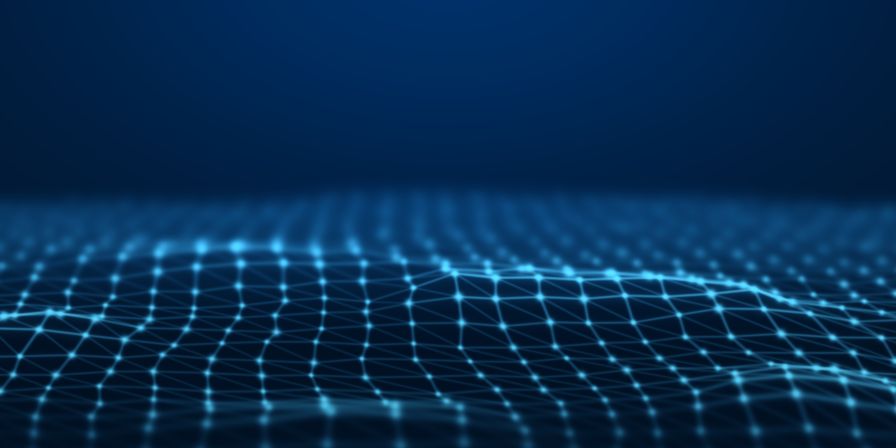
A Shadertoy shader for this background:

```glsl
// Glowing wireframe of rolling waves with depth of field on a deep blue backdrop.

const float ROWS = 21.0;
const float VANISH_X = 0.76;
const vec3 NIGHT = vec3(0.003, 0.085, 0.18);
const vec3 ROYAL = vec3(0.0, 0.19, 0.41);
const vec3 HAZE = vec3(0.022, 0.09, 0.14);
const vec3 AZURE = vec3(0.07, 0.36, 0.54);
const vec3 CYAN = vec3(0.28, 0.42, 0.32);

float hash(vec2 p) {
    return fract(sin(dot(p, vec2(127.1, 311.7))) * 43758.5453);
}

float bell(float x, float center, float width) {
    float d = (x - center) / width;
    return exp(-d * d);
}

// Depth t runs from 0 at the horizon to 1 at the viewer.
float columnSpacing(float t) {
    return mix(0.064, 0.13, t);
}

float baseHeight(float t) {
    return 0.55 - 0.6 * pow(t, 1.3);
}

float farSwell(float x) {
    return 0.012 * cos(3.6 * (x - 1.05)) + 0.004 * sin(9.0 * x);
}

// Height added by the wave crests.
float crestLift(float x, float t) {
    float slope = 0.10 * smoothstep(1.35, 1.95, x);
    float middle = smoothstep(0.82, 1.0, x) * (1.0 - 0.6 * smoothstep(1.65, 1.95, x));
    float lift = 0.060 * middle * bell(t, 0.48 + slope, 0.085);
    lift += 0.050 * bell(x, 0.50, 0.34) * bell(t, 0.30 + 0.07 * x, 0.07);
    lift += 0.055 * bell(x, 0.02, 0.22) * bell(t, 0.59, 0.07);
    lift += 0.065 * bell(x, 0.66, 0.32) * bell(t, 0.89, 0.07);
    lift += 0.080 * bell(x, 1.80, 0.28) * bell(t, 0.82, 0.09);
    return lift;
}

// Screen position of a mesh node in xy, crest lift in z.
vec3 meshNode(vec2 cell) {
    float t = cell.y / ROWS;
    float x = VANISH_X + (cell.x + 0.45) * columnSpacing(t);
    float lift = crestLift(x, t);
    float y = baseHeight(t) + lift + farSwell(x) * (1.0 - t);
    y += 0.012 * sin(5.0 * x + 9.0 * t) * t;
    x += 0.016 * sin(14.0 * t + 2.0 * x);
    x += 0.20 * bell(x, 1.08, 0.35) * max(t - 0.45, 0.0);
    vec2 jitter = vec2(hash(cell), hash(cell + 19.7)) - 0.5;
    return vec3(vec2(x, y) + jitter * vec2(0.018, 0.014), lift);
}

float segmentDistance(vec2 p, vec2 a, vec2 b) {
    vec2 ab = b - a;
    float h = clamp(dot(p - a, ab) / max(dot(ab, ab), 1e-6), 0.0, 1.0);
    return length(p - a - ab * h);
}

// A stroke spreads and dims as its blur grows.
float stroke(float d, float width, float blur) {
    return width / (width + blur) * bell(d, 0.0, width + blur);
}

float focusBlur(float t) {
    return 0.0016 + 0.016 * smoothstep(0.12, 0.5, abs(t - 0.6));
}

float depthGain(float t) {
    return mix(0.27, 1.0, smoothstep(0.05, 0.42, t)) * mix(1.0, 0.6, smoothstep(0.75, 0.95, t));
}

float meshLight(vec2 p) {
    float light = 0.0;
    for (float row = 0.0; row <= ROWS; row++) {
        float t = row / ROWS;
        if (abs(p.y - baseHeight(t)) > 0.19) continue;
        float blur = focusBlur(t);
        float first = floor((p.x - VANISH_X) / columnSpacing(t) - 0.45);
        for (float i = -2.0; i <= 2.0; i++) {
            vec2 cell = vec2(first + i, row);
            vec3 node = meshNode(cell);
            vec2 side = meshNode(cell + vec2(1.0, 0.0)).xy;
            vec2 front = meshNode(cell + vec2(0.0, 1.0)).xy;
            vec2 corner = meshNode(cell + vec2(1.0, 1.0)).xy;

            float sideDistance = segmentDistance(p, node.xy, side);
            float glow = 0.9 * stroke(segmentDistance(p, node.xy, front), 0.0024, blur);
            glow += (0.8 + 14.0 * node.z) * stroke(sideDistance, 0.0014, blur);
            glow += 0.6 * stroke(segmentDistance(p, node.xy, corner), 0.0012, blur);
            glow += 2.2 * node.z * bell(sideDistance, 0.0, 0.014);

            float dotSize = mix(0.004, 0.0075, hash(cell + 5.3));
            float dotGain = dotSize / (dotSize + blur);
            glow += 2.4 * dotGain * stroke(length(p - node.xy), dotSize, blur);
            light += glow * (0.75 + 9.0 * node.z) * depthGain(t);
        }
    }
    return light;
}

vec3 backdrop(vec2 p, float centerX) {
    float beam = bell(p.x, centerX, 0.95) * bell(p.y, 1.08, 0.55);
    vec3 color = mix(NIGHT, ROYAL, beam);
    color *= mix(0.7, 1.0, smoothstep(0.15, 0.6, p.y));
    float top = p.y - farSwell(p.x);
    float haze = smoothstep(0.25, 0.52, p.y) * (1.0 - smoothstep(0.51, 0.60, top));
    return color + HAZE * haze;
}

void mainImage(out vec4 fragColor, in vec2 fragCoord) {
    vec2 p = fragCoord / iResolution.y;
    float centerX = 0.5 * iResolution.x / iResolution.y;
    float glow = 1.0 - exp(-meshLight(p));
    vec3 color = backdrop(p, centerX) + AZURE * glow + CYAN * glow * glow;
    fragColor = vec4(min(color, 1.0), 1.0);
}
```
